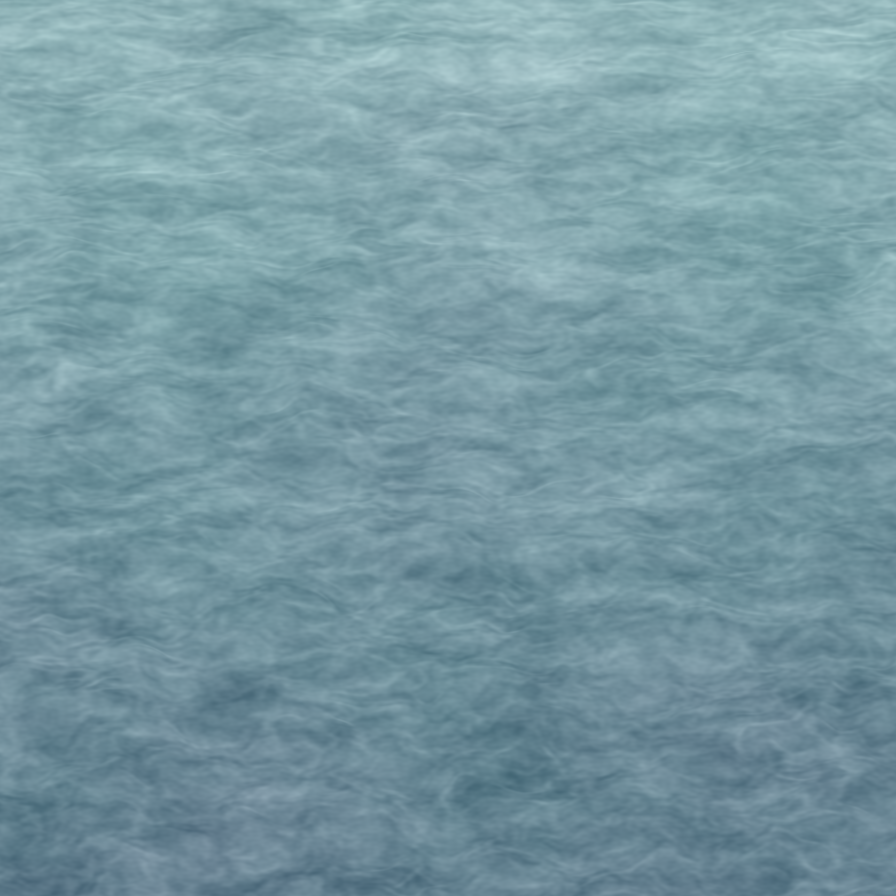
This texture is drawn by a WebGL 1 fragment shader. Its source:

```glsl
precision highp float;
// Open water seen from above at a slant: a pale teal far edge falls to
// slate blue nearby. Warped, stretched gradient noise in several sizes
// forms the swell, the chop, the thin bright crests and a fine grain.

uniform vec2 u_resolution;

vec2 randomGradient(vec2 cell) {
  vec3 p = fract(cell.xyx * vec3(0.1031, 0.1030, 0.0973));
  p += dot(p, p.yzx + 33.33);
  float angle = 6.28318 * fract((p.x + p.y) * p.z);
  return vec2(cos(angle), sin(angle));
}

// Gradient noise, roughly -0.7 to 0.7
float noise(vec2 p) {
  vec2 cell = floor(p);
  vec2 f = p - cell;
  vec2 blend = f * f * f * (f * (f * 6.0 - 15.0) + 10.0);
  float a = dot(randomGradient(cell), f);
  float b = dot(randomGradient(cell + vec2(1.0, 0.0)), f - vec2(1.0, 0.0));
  float c = dot(randomGradient(cell + vec2(0.0, 1.0)), f - vec2(0.0, 1.0));
  float d = dot(randomGradient(cell + vec2(1.0, 1.0)), f - vec2(1.0, 1.0));
  return mix(mix(a, b, blend.x), mix(c, d, blend.x), blend.y);
}

// Brightness of the water surface around zero
float waves(vec2 p) {
  // Bend the rows so that crests tilt and break up
  p.y += 0.020 * noise(p * vec2(8.0, 13.0) + 3.7);
  p.y += 0.009 * noise(p * vec2(24.0, 38.0) + 11.3);
  p.x += 0.025 * noise(p * vec2(13.0, 30.0) + 27.1);

  float light = 0.055 * noise(p * vec2(3.0, 9.0) + 41.0);
  light += 0.085 * noise(p * vec2(7.0, 23.0) + 5.0);

  // Chop: each octave is finer and a little weaker
  vec2 scale = vec2(14.0, 47.0);
  float strength = 0.078;
  for (int i = 0; i < 3; i++) {
    light += strength * noise(p * scale + float(i) * 19.7);
    scale *= vec2(2.1, 1.75);
    strength *= 0.84;
  }

  // Thin crests where the ridged noise nears zero, stronger in patches
  float ridge = 1.0 - abs(noise(p * vec2(19.0, 54.0) + 63.0)) * 2.6;
  float patches = smoothstep(-0.25, 0.4, noise(p * vec2(6.0, 15.0) + 87.0));
  light += 0.038 * patches * (smoothstep(0.45, 1.0, ridge) - 0.4);
  return light;
}

void main() {
  vec2 uv = gl_FragCoord.xy / u_resolution;

  // Rows crowd together and waves widen with distance
  vec2 p = vec2((uv.x - 0.5) * (1.1 - 0.22 * uv.y) + 2.0,
                uv.y * (0.86 + 0.16 * uv.y) + 1.0);

  // Depth gradient
  vec3 near = vec3(0.385, 0.492, 0.555);
  vec3 middle = vec3(0.462, 0.597, 0.635);
  vec3 far = vec3(0.575, 0.715, 0.730);
  vec3 color = mix(near, middle, smoothstep(-0.15, 0.6, uv.y));
  color = mix(color, far, smoothstep(0.4, 1.12, uv.y));

  // Surface light, slightly greener in the troughs
  float light = waves(p);
  color += light * vec3(1.08, 1.0, 0.93);

  // Broad drifts between green and violet
  float drift = noise(uv * vec2(3.0, 5.0) + 15.0) + 0.35 * noise(uv * vec2(19.0, 33.0) + 71.0);
  color += drift * vec3(-0.016, 0.007, -0.004);

  // Fine soft grain
  float grain = noise(uv * vec2(115.0, 205.0) + 9.0);
  color += 0.028 * grain;

  gl_FragColor = vec4(clamp(color, 0.0, 1.0), 1.0);
}
```
